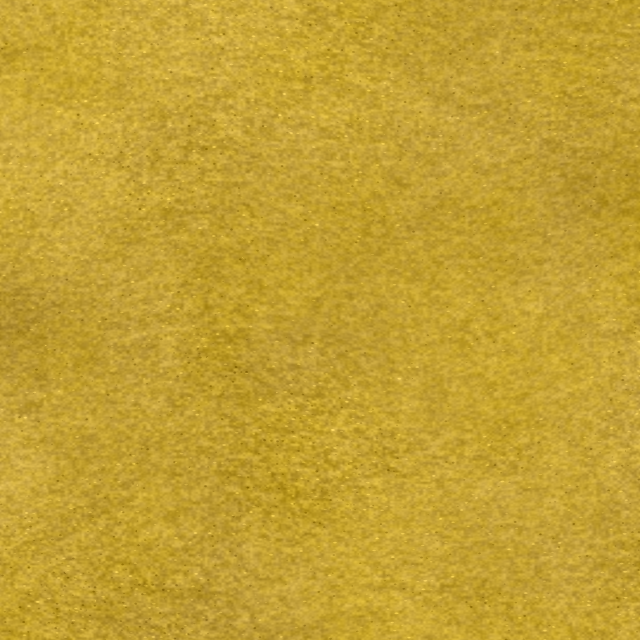
Give the GLSL for this texture, as a WebGL 2 fragment shader.

```glsl
#version 300 es
precision highp float;
// Worn gold leaf: cloudy patches, fine brushed grain, dark pits and pale flecks.

uniform vec2 u_resolution;
out vec4 outColor;

// Integer hash giving two values from 0 to 1.
vec2 hash2(vec2 cell) {
    uvec2 q = uvec2(ivec2(cell)) * uvec2(1597334677u, 3812015801u);
    uint h = q.x ^ q.y;
    h = (h ^ (h >> 16)) * 2146121005u;
    h = (h ^ (h >> 15)) * 2221713035u;
    h ^= h >> 16;
    return vec2(h & 65535u, h >> 16) / 65535.0;
}

// Smooth value noise, centred on zero.
float noise(vec2 p) {
    vec2 i = floor(p);
    vec2 f = fract(p);
    f = f * f * (3.0 - 2.0 * f);
    float low = mix(hash2(i).x, hash2(i + vec2(1, 0)).x, f.x);
    float high = mix(hash2(i + vec2(0, 1)).x, hash2(i + vec2(1, 1)).x, f.x);
    return mix(low, high, f.y) - 0.5;
}

float clouds(vec2 p) {
    float sum = 0.0;
    float weight = 1.0;
    for (int i = 0; i < 5; i++) {
        sum += weight * noise(p);
        p = mat2(1.6, 1.2, -1.2, 1.6) * p + 17.3;
        weight *= 0.56;
    }
    return sum;
}

// One soft horizontal speck in some of the cells; rows are shifted at random.
float specks(vec2 p, float density) {
    p.x += 9.0 * hash2(vec2(floor(p.y), 71.0)).x;
    vec2 cell = floor(p);
    vec2 centre = 0.35 + 0.3 * hash2(cell);
    vec2 pick = hash2(cell + 311.0);
    float radius = mix(0.2, 0.35, pick.y);
    float spot = 1.0 - smoothstep(0.25, 1.0, length(fract(p) - centre) / radius);
    return spot * step(pick.x, density) * (0.4 + 0.6 * pick.y);
}

void main() {
    vec2 uv = gl_FragCoord.xy / min(u_resolution.x, u_resolution.y);

    // Gentle bending of the brushed direction.
    vec2 p = uv + vec2(0.0, 0.03 * noise(uv * 3.0 + 40.0));

    // Broad tone: cloudy patches with a slanted shadow and a lighter top.
    float tone = 0.075 * clouds(uv * vec2(3.2, 4.2) + 8.0);
    vec2 d = mat2(0.8, -0.6, 0.6, 0.8) * (uv - vec2(0.55, 0.58));
    tone -= 0.042 * exp(-dot(d * d, vec2(9.0, 28.0)));
    tone += 0.02 * smoothstep(0.72, 0.95, uv.y) + 0.007;

    // Brushed streaks and grain, rougher in some patches.
    float rough = clamp(0.5 + 1.1 * clouds(uv * 3.7 + 63.0), 0.0, 1.0);
    float grain = 0.045 * noise(p * vec2(22.0, 95.0) + 5.0);
    grain += 0.065 * noise(p * vec2(75.0, 150.0) + 21.0);
    grain += 0.125 * noise(p * vec2(155.0, 215.0) + 90.0);
    grain += 0.085 * noise(p * vec2(270.0, 330.0) + 33.0);
    tone += grain * mix(0.8, 1.15, rough);

    // Dark pits and bright flecks.
    tone -= 0.15 * specks(p * vec2(105.0, 135.0), 0.03 + 0.15 * rough * rough);
    tone += 0.15 * specks(p * vec2(80.0, 150.0) + 200.0, 0.03 + 0.1 * rough);

    // Gold ramp with a slight drift between rich and pale.
    float pale = 0.06 * noise(uv * 9.0 + 12.0) + 0.07 * noise(p * vec2(90.0, 130.0) + 51.0);
    vec3 gold = vec3(0.757, 0.625, 0.195) + tone * vec3(1.0, 0.97, 0.75);
    gold.b += pale;
    outColor = vec4(clamp(gold, 0.0, 1.0), 1.0);
}
```
